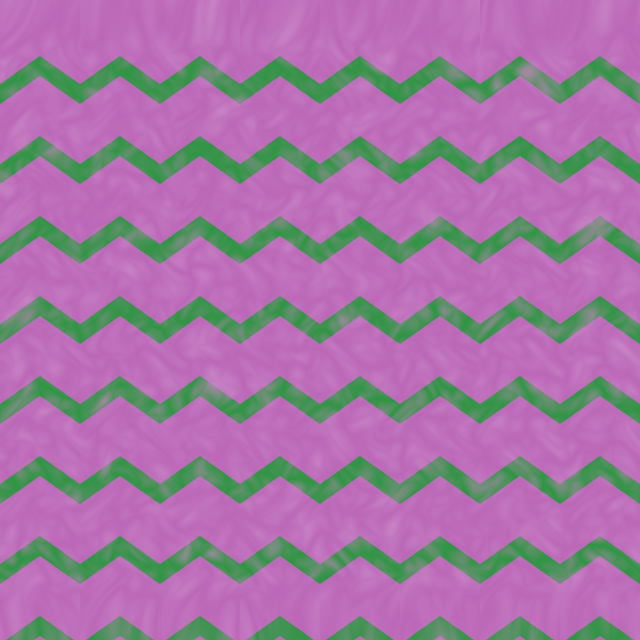
A WebGL 2 fragment shader for this pattern:

```glsl
#version 300 es
precision highp float;
// Green zigzag stripes on an orchid ground, eight waves across and eight rows.
// Each stripe is the vertical distance to a triangle wave; soft creased wear
// comes from two layers of cellular noise bent by sines.

uniform vec2 u_resolution;
out vec4 fragColor;

vec2 hash2(vec2 cell) {
    vec2 s = vec2(dot(cell, vec2(127.1, 311.7)), dot(cell, vec2(269.5, 183.3)));
    return fract(sin(s) * 43758.55);
}

// Gap between the nearest and second nearest points: zero along the creases.
float creases(vec2 p) {
    vec2 cell = floor(p);
    float nearest = 8.0, second = 8.0;
    for (int j = -1; j <= 1; j++) {
        for (int i = -1; i <= 1; i++) {
            vec2 neighbor = cell + vec2(i, j);
            float d = distance(p, neighbor + hash2(neighbor));
            second = min(second, max(nearest, d));
            nearest = min(nearest, d);
        }
    }
    return second - nearest;
}

float wearAmount(vec2 p) {
    // The outer rows are stretched and split at the column seams.
    float border = smoothstep(3.1, 4.0, abs(p.y - 4.0));
    p.x += border * 0.5 * (hash2(vec2(floor(p.x), 3.0)).x - 0.5);
    p.y = mix(p.y, 4.0 + sign(p.y - 4.0) * 3.4, 0.6 * border);

    p += 0.10 * sin(p.yx * 5.3 + vec2(0.4, 2.1));
    p += 0.05 * sin(p.yx * 11.7 + vec2(1.9, 0.7));
    float w = 0.6 * creases(p * 2.1) + 0.4 * creases(p * 4.3 + 17.0);
    return clamp(1.25 * pow(w, 1.25), 0.0, 1.0);
}

void main() {
    vec2 p = gl_FragCoord.xy / u_resolution * 8.0;
    float pixel = 8.0 / u_resolution.y;

    // Triangle wave: valleys on the column seams, peaks between them.
    float row = min(round(p.y), 7.0);
    float wave = 0.177 - 0.708 * abs(fract(p.x) - 0.5);
    float edge = abs(p.y - row - wave) - 0.125;
    float stripe = 1.0 - smoothstep(-0.6 * pixel, 0.6 * pixel, edge);

    // Wear fades the stripes to grey and only lightens the ground.
    float wear = wearAmount(p);
    vec3 ground = mix(vec3(0.735, 0.405, 0.72), vec3(0.78, 0.51, 0.77), wear);
    vec3 green = mix(vec3(0.18, 0.585, 0.26), vec3(0.62, 0.54, 0.62), wear);
    fragColor = vec4(mix(ground, green, stripe), 1.0);
}
```
